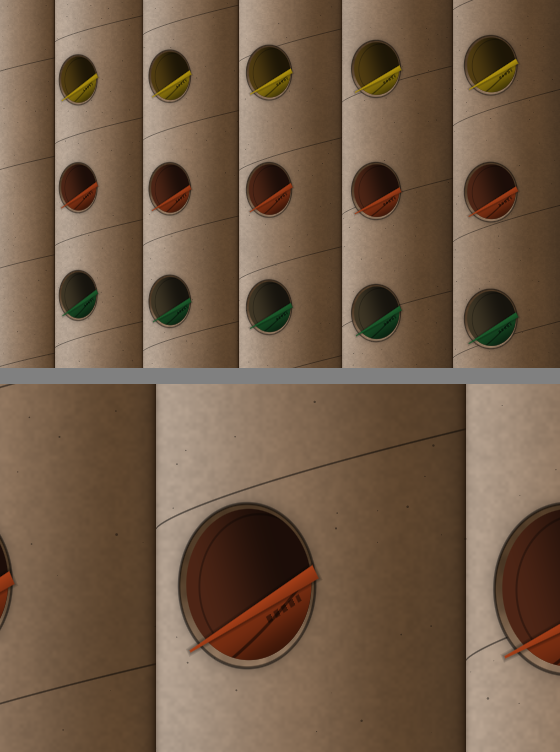
Top: the whole. Bottom: its middle third, enlarged.
This pattern is drawn by a Shadertoy shader. Its source:

```glsl
// Upright cardboard tubes with rows of round holes, each holding a tinted sheet.

// Lengths are in canvas heights; tubes widen towards the right.
const float FIRST_EDGE = 0.1488;
const float TUBE_WIDTH = 0.2297;
const float TUBE_GROWTH = 0.01017;
const float MIDDLE_ROW = 0.490;
const float ROW_SPACING = 0.293;
const float SEAM_SPACING = 0.277;
const float SEAM_WIDTH = 0.0016;
const float GRAIN = 0.055;
const vec2 SHEET_LEFT = vec2(-0.84, -0.80);
const vec2 SHEET_RIGHT = vec2(0.96, 0.19);

const vec3 PALE = vec3(0.71, 0.64, 0.575);
const vec3 TAN = vec3(0.54, 0.44, 0.35);
const vec3 BROWN = vec3(0.36, 0.265, 0.175);
const vec3 CREASE = vec3(0.13, 0.08, 0.04);
const vec3 YELLOW = vec3(0.70, 0.58, 0.06);
const vec3 RED = vec3(0.64, 0.24, 0.09);
const vec3 GREEN = vec3(0.11, 0.36, 0.17);
const vec3 YELLOW_INSIDE = vec3(0.28, 0.21, 0.06);
const vec3 RED_INSIDE = vec3(0.27, 0.13, 0.075);
const vec3 GREEN_INSIDE = vec3(0.22, 0.19, 0.13);

float hash(vec2 p) {
    return fract(sin(dot(p, vec2(127.1, 311.7))) * 43758.5453);
}

float noise(vec2 p) {
    vec2 i = floor(p), f = fract(p);
    f = f * f * (3.0 - 2.0 * f);
    return mix(mix(hash(i), hash(i + vec2(1, 0)), f.x),
               mix(hash(i + vec2(0, 1)), hash(i + vec2(1, 1)), f.x), f.y);
}

float fill(float d, float soft) {
    return clamp(0.5 - d / soft, 0.0, 1.0);
}

float tubeEdge(float k) {
    return FIRST_EDGE + k * (TUBE_WIDTH + k * TUBE_GROWTH);
}

// Inverse of tubeEdge: the integer part numbers the tube.
float tubeCoord(float x) {
    float root = sqrt(TUBE_WIDTH * TUBE_WIDTH + 4.0 * TUBE_GROWTH * (x - FIRST_EDGE));
    return (root - TUBE_WIDTH) / (2.0 * TUBE_GROWTH);
}

vec3 rowColour(float row, vec3 top, vec3 middle, vec3 bottom) {
    return row > 0.5 ? top : row < -0.5 ? bottom : middle;
}

vec3 cardboard(vec2 uv, float tube, float t, float width, float px) {
    // Light falls from the left and fades across the wall
    float shade = t + 0.065 * (tube - 1.3);
    vec3 col = mix(PALE, TAN, smoothstep(0.0, 0.52, shade));
    col = mix(col, BROWN, smoothstep(0.38, 0.88, shade));
    col *= 1.0 - 0.22 * smoothstep(0.85, 1.15, shade);

    // Paper grain, soft stains and scattered specks
    col *= 1.0 + GRAIN * (noise(uv * 300.0) + noise(uv * 140.0) - 1.0);
    col *= 0.97 + 0.06 * noise(uv * vec2(18.0, 9.0));
    vec2 cell = floor(uv * 35.0);
    vec2 speck = fract(uv * 35.0) - 0.2 - 0.6 * vec2(hash(cell), hash(cell + 7.3));
    float speckSize = 0.0012 * hash(cell + 3.1);
    col *= 1.0 - 0.4 * step(0.72, hash(cell + 19.7)) * fill(length(speck) / 35.0 - speckSize, px);

    // Spiral seam
    float spacing = SEAM_SPACING + 0.0095 * tube;
    float start = 0.482 + 0.145 * cos(0.85 * (tube - 0.6));
    float y = uv.y - start - (0.072 + 0.009 * tube) * pow(t, 0.75);
    float seam = abs((fract(y / spacing + 0.5) - 0.5) * spacing);
    col *= 1.0 - 0.5 * fill(seam - 0.5 * SEAM_WIDTH, px * 1.3);

    // Dark gap between neighbours
    float gap = (1.0 - t) * width;
    col = mix(col, CREASE, 0.85 * exp(-gap / 0.004) + 0.25 * exp(-t * width / 0.0025));
    return col;
}

vec3 drawHole(vec3 col, vec2 p, float row, float tube, float soft) {
    // Soft shadow, outline and cut wall
    float r = length(p);
    col *= 1.0 - 0.22 * exp(-max(r - 1.0, 0.0) * 14.0);
    vec3 wall = mix(BROWN * 0.85, TAN, smoothstep(-0.2, 0.9, -p.y));
    wall *= 0.92 + 0.16 * noise(p * 9.0 + tube * 5.0);
    col = mix(col, wall, fill(r - 1.0, soft));
    col *= 1.0 - 0.5 * fill(abs(r - 1.0) - 0.018, soft);

    // Hollow inside
    vec2 q = (p - vec2(0.025, 0.015)) / 0.92;
    float inner = length(q) - 1.0;
    vec3 inside = rowColour(row, YELLOW_INSIDE, RED_INSIDE, GREEN_INSIDE);
    inside *= mix(1.1, 0.4, smoothstep(-0.9, 0.7, q.x + 0.35 * q.y));
    inside *= 1.0 - 0.3 * fill(abs(length(q - vec2(0.17, -0.03)) - 0.96) - 0.015, soft);
    col = mix(col, inside, fill(inner, soft));

    // Sheet, with a little variation in tilt
    vec2 seed = vec2(tube, row);
    vec2 a = SHEET_LEFT + 0.08 * (vec2(hash(seed), hash(seed + 4.7)) - 0.5);
    vec2 b = SHEET_RIGHT + vec2(0.0, 0.14 * (hash(seed + 9.2) - 0.5));
    vec2 dir = normalize(b - a);
    float along = dot(p - a, dir);
    float below = dot(p - a, vec2(dir.y, -dir.x));
    vec3 paper = rowColour(row, YELLOW, RED, GREEN);
    vec3 body = paper * mix(0.72, 0.34, smoothstep(0.1, 0.75, below));
    body *= 1.0 - 0.5 * fill(abs(below - 0.42 + 0.09 * along * along) - 0.02, soft);
    float dashes = max(abs(below - 0.25) - 0.045, abs(along - 1.45) - 0.28);
    body *= 1.0 - 0.45 * fill(dashes, soft) * smoothstep(0.3, 0.5, fract(along * 8.0));
    col = mix(col, body, fill(max(-below, inner), soft));

    // Bright tapered fold, its tip resting on the rim
    float thickness = 0.03 + 0.075 * along;
    float fold = max(max(-below, below - thickness), max(-along, along - length(b - a)));
    col *= 1.0 - 0.3 * fill(fold - 0.03, soft * 2.0);
    return mix(col, paper * (1.0 - 0.25 * below / 0.18), fill(fold, soft));
}

void mainImage(out vec4 fragColor, in vec2 fragCoord) {
    vec2 uv = fragCoord / iResolution.y;
    float px = 1.0 / iResolution.y;
    float tube = floor(tubeCoord(uv.x));
    float left = tubeEdge(tube);
    float width = tubeEdge(tube + 1.0) - left;
    float t = clamp((uv.x - left) / width, 0.0, 1.0);
    vec3 col = cardboard(uv, tube, t, width, px);

    // Three rows fan out to the right; the cropped tube has no holes
    if (tube >= 0.0) {
        float middle = MIDDLE_ROW - 0.003 * tube;
        float spacing = ROW_SPACING + 0.0129 * tube;
        float row = clamp(round((uv.y - middle) / spacing), -1.0, 1.0);
        vec2 centre = vec2(left + width * (0.265 + 0.014 * tube), middle + row * spacing);
        vec2 radius = vec2(0.0516 + 0.005 * tube, 0.068 + 0.0032 * tube);
        col = drawHole(col, (uv - centre) / radius, row, tube, 1.2 * px / radius.x);
    }
    fragColor = vec4(col, 1.0);
}
```
